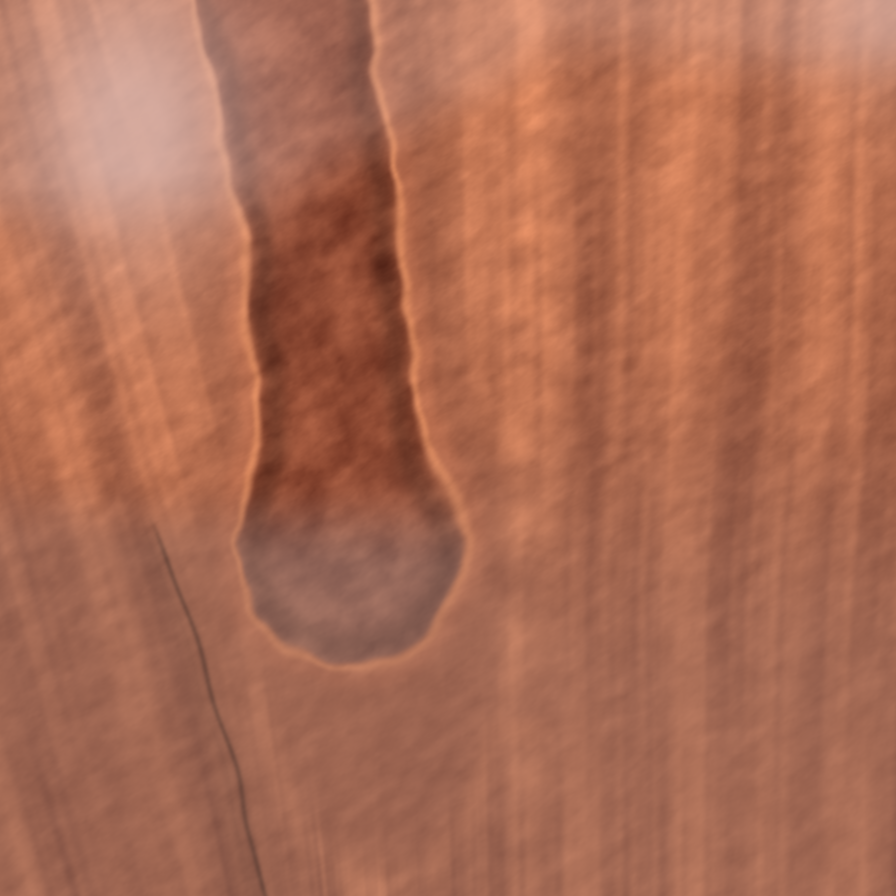
A Shadertoy shader for this texture:

```glsl
// Polished reddish wood with a long knot, streaked grain and soft reflections.

float hash(vec2 p) {
    return fract(sin(dot(p, vec2(127.1, 311.7))) * 43758.5453);
}

float noise(vec2 p) {
    vec2 i = floor(p), f = fract(p);
    f = f * f * (3.0 - 2.0 * f);
    return mix(mix(hash(i), hash(i + vec2(1, 0)), f.x),
               mix(hash(i + vec2(0, 1)), hash(i + vec2(1, 1)), f.x), f.y);
}

float fbm(vec2 p) {
    float sum = 0.0, amp = 0.53;
    for (int i = 0; i < 4; i++) {
        sum += amp * noise(p);
        p = mat2(1.6, 1.2, -1.2, 1.6) * p + 7.3;
        amp *= 0.5;
    }
    return sum;
}

// Signed distance to the knot: a leaning stem melted into a round bulb.
float knotDistance(vec2 p) {
    float rise = max(p.y - 0.4, 0.0) / 0.6;
    float stem = abs(p.x - 0.388 + 0.074 * pow(rise, 1.5)) - 0.088 - 0.014 * smoothstep(0.8, 1.0, p.y);
    stem = max(stem, 0.4 - p.y);
    vec2 bulbRadius = vec2(0.122, 0.142);
    float bulb = (length((p - vec2(0.39, 0.4)) / bulbRadius) - 1.0) * 0.122;
    float h = clamp(0.5 + 0.5 * (bulb - stem) / 0.025, 0.0, 1.0);
    float d = mix(bulb, stem, h) - 0.025 * h * (1.0 - h);
    return d + 0.02 * (noise(p * 11.0) - 0.5) + 0.008 * (noise(p * 38.0) - 0.5);
}

// Grain brightness: streaks that lean on the left and run upright on the right.
float grain(vec2 p) {
    float drop = 1.0 - p.y;
    float u = p.x - 0.27 * drop * (1.0 - smoothstep(0.2, 0.6, p.x))
            + 0.05 * drop * smoothstep(0.5, 1.0, p.x)
            + 0.012 * (noise(p * vec2(5.0, 6.0)) - 0.5);
    float broad = noise(vec2(u * 15.0 + 3.0, p.y * 1.5));
    float medium = noise(vec2(u * 42.0, p.y * 2.0 + 9.0));
    float fine = noise(vec2(u * 105.0, p.y * 3.0));
    return 0.42 * broad + 0.36 * medium + 0.22 * fine;
}

void mainImage(out vec4 fragColor, in vec2 fragCoord) {
    vec2 p = fragCoord / iResolution.xy;
    float d = knotDistance(p);
    float cloud = fbm(p * 6.0);

    // Slanted silky flecks
    vec2 slant = vec2(p.x * 0.8 + p.y * 0.6, p.y * 0.8 - p.x * 0.6);
    float fleck = fbm(slant * vec2(38.0, 75.0)) - 0.5;

    // Streaks, calmer around the knot and inside the U-shaped band below it
    float cup = length((p - vec2(0.425, 0.36)) / vec2(0.145, 0.34)) - 1.0;
    float calm = max(1.0 - smoothstep(-0.15, 0.05, cup), 1.0 - smoothstep(0.03, 0.09, d));
    float tone = 0.5 + 0.95 * (grain(p) - 0.5);
    tone = mix(tone, 0.38 + 0.25 * (cloud - 0.5), calm * 0.8);
    float below = 1.0 - smoothstep(0.2, 0.38, p.y);
    tone += 0.2 * below * exp(-pow((cup - 0.03) / 0.08, 2.0));

    // Pale stripe with cross ripples right of the knot
    float stripe = exp(-pow((p.x - 0.585) / 0.035, 2.0));
    tone += stripe * (0.1 + 0.35 * (noise(vec2(p.x * 14.0, p.y * 38.0)) - 0.45));
    tone += 0.14 * smoothstep(0.35, 0.85, p.y) * smoothstep(0.45, 0.7, p.x);
    tone += 0.12 * smoothstep(0.35, 0.6, p.y) * (1.0 - smoothstep(0.15, 0.3, p.x));
    vec3 wood = mix(vec3(0.46, 0.25, 0.19), vec3(0.87, 0.54, 0.38), clamp(tone, 0.0, 1.0));

    // Dark heart of the knot, mottled and greyer in the bulb
    float mottle = fbm(p * vec2(26.0, 20.0)) - 0.5;
    vec3 heart = mix(vec3(0.54, 0.36, 0.31), vec3(0.56, 0.29, 0.20), smoothstep(0.36, 0.46, p.y));
    heart += vec3(0.26, 0.19, 0.14) * mottle;
    heart *= 1.0 - 0.2 * exp(-pow((d + 0.018) / 0.016, 2.0));
    wood = mix(wood, heart, smoothstep(0.004, -0.006, d));

    // Glowing rim with a soft outer halo
    float rimWidth = 0.0035 + 0.004 * noise(p * 16.0);
    float rim = exp(-pow((d - 0.003) / rimWidth, 2.0));
    wood = mix(wood, vec3(0.84, 0.53, 0.36), 0.7 * rim);
    wood += vec3(0.07, 0.04, 0.025) * exp(-pow((d - 0.012) / 0.014, 2.0));

    // Thin dark crack sweeping down on the left
    float fall = clamp((0.43 - p.y) / 0.43, 0.0, 1.0);
    float crack = p.x - 0.16 - 0.14 * pow(fall, 0.85) - 0.012 * (noise(vec2(p.y * 14.0, 2.0)) - 0.5);
    float crackFade = smoothstep(0.0, 0.12, fall);
    wood *= 1.0 - 0.38 * crackFade * exp(-pow(crack / 0.0035, 2.0));
    wood *= 1.0 - 0.15 * crackFade * exp(-abs(crack + 0.012) / 0.02);

    wood += vec3(0.17, 0.13, 0.10) * fleck;

    // Dull veil over the lower part; its edge is crisper on the left
    float edge = mix(0.05, 0.2, smoothstep(0.3, 0.7, p.x));
    float veil = 1.0 - smoothstep(0.43 - edge, 0.43 + edge, p.y + 0.06 * (cloud - 0.5));
    wood = mix(wood, vec3(0.61, 0.44, 0.39), 0.42 * veil);

    // Window reflections near the top
    vec2 spot = (p - vec2(0.15, 0.85)) / vec2(0.12, 0.17);
    float glare = 0.55 * exp(-dot(spot, spot));
    float topEdge = mix(0.75, 0.92, smoothstep(0.25, 0.65, p.x));
    glare += 0.24 * smoothstep(topEdge - 0.03, topEdge + 0.06, p.y + 0.05 * (cloud - 0.5));
    glare += 0.35 * exp(-dot(p - 1.0, p - 1.0) / 0.012);
    wood = mix(wood, vec3(0.86, 0.73, 0.71), min(glare, 0.75));

    fragColor = vec4(clamp(wood, 0.0, 1.0), 1.0);
}
```
